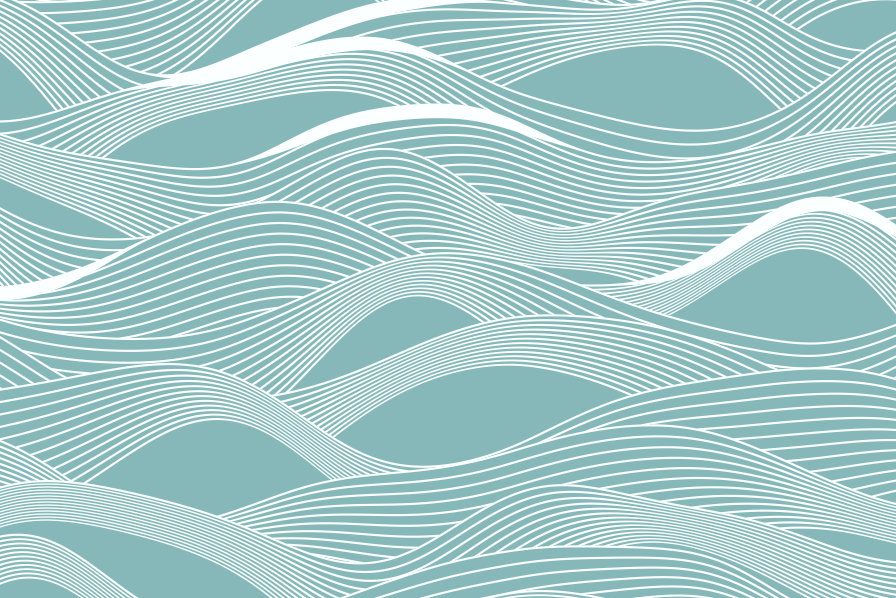
Write a WebGL 1 fragment shader that draws this pattern.

```glsl
precision highp float;
uniform vec2 u_resolution;

#define BANDS 15
#define TOP 1.24
#define BAND_GAP 0.093
#define SWELL 0.072
#define WAVE_RATE 6.0
#define DEPTH_MIN 0.065
#define DEPTH_MAX 0.24
#define LINE_WIDTH 0.0036
#define ACCENT_WIDTH 0.021
#define SEA vec3(0.527, 0.720, 0.729)
#define FOAM vec3(0.985, 1.0, 1.0)

const float TAU = 6.2831853;

float hash(vec2 p) {
  vec3 q = fract(vec3(p.xyx) * 0.1031);
  q += dot(q, q.yzx + 33.33);
  return fract((q.x + q.y) * q.z);
}

// One-dimensional gradient noise, one independent track per seed
float gradientNoise(float x, float seed) {
  float cell = floor(x);
  float f = x - cell;
  float a = (hash(vec2(cell + 20.0, seed)) * 2.0 - 1.0) * f;
  float b = (hash(vec2(cell + 21.0, seed)) * 2.0 - 1.0) * (f - 1.0);
  return 2.0 * mix(a, b, f * f * f * (f * (f * 6.0 - 15.0) + 10.0));
}

float phase(float band, float salt) {
  return TAU * hash(vec2(band + 3.0, salt));
}

// Upper edge of a band
float crest(float x, float band) {
  float rate = WAVE_RATE * mix(0.85, 1.2, hash(vec2(band, 61.0)));
  float bend = 1.4 * gradientNoise(x * 1.4, band + 11.0);
  float ripple = 0.04 * gradientNoise(x * 2.3, band + 43.0);
  return TOP - BAND_GAP * band + SWELL * sin(rate * x + phase(band, 7.0) + bend) + ripple;
}

// Height of the lined part below the crest
float depth(float x, float band) {
  float bend = 1.5 * gradientNoise(x * 1.2, band + 79.0);
  float s = 0.5 + 0.5 * sin(0.8 * WAVE_RATE * x + phase(band, 17.0) + bend);
  return mix(DEPTH_MIN, DEPTH_MAX, s);
}

// Tapered thickening of some crests
float accent(float x, float band) {
  float chosen = step(0.35, hash(vec2(band, 29.0)));
  return chosen * ACCENT_WIDTH * smoothstep(0.2, 1.0, sin(4.6 * x + phase(band, 37.0)));
}

// Antialiased coverage, positive inside
float cover(float inside) {
  return clamp(inside * u_resolution.y + 0.5, 0.0, 1.0);
}

void main() {
  vec2 p = gl_FragCoord.xy / u_resolution.y;
  float stepX = 0.002;
  float ink = 0.0;

  // Bands overlap from the top down, each hiding those behind it
  for (int k = 0; k < BANDS; k++) {
    float band = float(k);
    float edge = crest(p.x, band);
    float height = depth(p.x, band);
    float edgeSlope = (crest(p.x + stepX, band) - edge) / stepX;
    float heightSlope = (depth(p.x + stepX, band) - height) / stepX;
    float below = edge - p.y;

    // Nearest of the lines fanning between crest and lower limit
    float count = floor(mix(10.0, 14.99, hash(vec2(band, 53.0))));
    float spacing = height / count;
    float index = clamp(floor(below / spacing + 0.5), 0.0, count);
    float slope = edgeSlope - heightSlope * index / count;
    float tilt = inversesqrt(1.0 + slope * slope);
    float away = abs(below - index * spacing) * tilt;
    float width = min(LINE_WIDTH, 0.45 * spacing * tilt);
    float lines = cover(0.5 * width - away);

    // Crest stroke, swelling into an accent
    float crestTilt = inversesqrt(1.0 + edgeSlope * edgeSlope);
    float swash = accent(p.x, band);
    float crestAway = abs(below * crestTilt - 0.5 * swash);
    float stroke = cover(0.5 * (LINE_WIDTH + swash) - crestAway);

    ink = mix(ink, lines, cover(below * crestTilt));
    ink = max(ink, stroke);
  }

  gl_FragColor = vec4(mix(SEA, FOAM, ink), 1.0);
}
```
